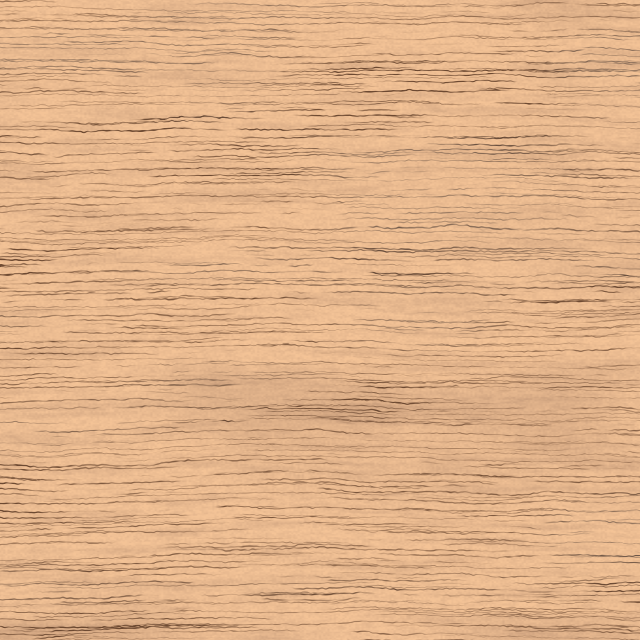
Write a WebGL 1 fragment shader that draws this texture.

```glsl
precision highp float;

uniform vec2 u_resolution;

const vec3 LIGHT_WOOD = vec3(0.955, 0.765, 0.590);
const vec3 SHADE_WOOD = vec3(0.750, 0.585, 0.460);
const vec3 PORE_BROWN = vec3(0.400, 0.265, 0.175);
const vec3 PORE_GREY = vec3(0.390, 0.310, 0.260);

float hash(vec2 p) {
  vec3 q = fract(vec3(p.xyx) * 0.1031);
  q += dot(q, q.yzx + 33.33);
  return fract((q.x + q.y) * q.z);
}

float noise(vec2 p) {
  vec2 cell = floor(p);
  vec2 f = fract(p);
  f = f * f * (3.0 - 2.0 * f);
  float low = mix(hash(cell), hash(cell + vec2(1.0, 0.0)), f.x);
  float high = mix(hash(cell + vec2(0.0, 1.0)), hash(cell + 1.0), f.x);
  return mix(low, high, f.y);
}

float fbm(vec2 p) {
  float sum = 0.0;
  float weight = 0.533;
  for (int i = 0; i < 4; i++) {
    sum += weight * noise(p);
    p = p * 2.03 + 17.7;
    weight *= 0.5;
  }
  return sum;
}

// Bend the grain gently, with a finer ripple on top
vec2 bendGrain(vec2 p) {
  p.y += 0.014 * (noise(p * vec2(2.5, 4.0) + 5.0) - 0.5);
  p.y += 0.006 * (noise(p * vec2(14.0, 24.0) + 31.0) - 0.5);
  return p;
}

// One thin broken pore line per row, with ragged edges and abrupt ends
float poreLines(vec2 p, float rows, float seed, float pixel) {
  float y = p.y * rows;
  float row = floor(y) + seed;
  float rnd = hash(vec2(row, seed + 3.0));
  float x = p.x + rnd * 9.0;

  float wander = 0.24 * (noise(vec2(x * 14.0, row)) - 0.5);
  float jitter = 0.0018 * (noise(vec2(x * 60.0, row + 40.0)) - 0.5);
  jitter += 0.0016 * (noise(vec2(x * 170.0, row + 60.0)) - 0.5);
  float center = 0.5 + 0.35 * (rnd - 0.5) + wander;
  float dist = abs((fract(y) - center) / rows + jitter);

  float length = noise(vec2(x * 6.0, row + 80.0));
  length += 0.35 * (noise(vec2(x * 32.0, row + 160.0)) - 0.5);
  float presence = smoothstep(0.40, 0.66, length);
  float breaks = mix(0.40, 1.0, noise(vec2(x * 110.0, row + 120.0)));
  float depth = hash(vec2(row, seed + 9.0));
  float strength = presence * breaks * mix(0.38, 1.0, depth);

  float halfWidth = mix(0.0003, 0.0010, depth * breaks);
  float blur = 0.75 * pixel;
  float line = 1.0 - smoothstep(max(halfWidth - blur, 0.0), halfWidth + blur, dist);
  return line * strength;
}

void main() {
  vec2 p = gl_FragCoord.xy / u_resolution.y;
  float pixel = 1.0 / u_resolution.y;
  vec2 grain = bendGrain(p);

  // Broad faint stains, soft streaks and a crisp fibrous speckle
  float stain = smoothstep(0.46, 0.82, fbm(grain * vec2(2.2, 8.0) + 12.0));
  float streak = smoothstep(0.45, 0.85, fbm(grain * vec2(7.0, 85.0) + 50.0));
  float speckle = noise(p * vec2(300.0, 420.0)) - 0.5;
  float fibre = noise(grain * vec2(75.0, 300.0) + 90.0) - 0.5;
  float shade = 0.11 + 0.32 * stain + 0.26 * streak + 0.24 * speckle + 0.18 * fibre;
  vec3 color = mix(LIGHT_WOOD, SHADE_WOOD, clamp(shade, 0.0, 1.0));

  // Three sets of pore lines, deeper in scattered clusters
  float pores = 0.0;
  for (int i = 0; i < 3; i++) {
    float layer = float(i);
    float lines = poreLines(grain, 57.0 + 19.0 * layer, 200.0 * (layer + 1.0), pixel);
    pores = max(pores, lines);
  }
  float cluster = smoothstep(0.45, 0.85, noise(grain * vec2(5.0, 26.0) + 70.0));
  pores = clamp(pores * mix(0.85, 1.4, cluster), 0.0, 0.95);
  float greyness = smoothstep(0.45, 0.85, noise(grain * vec2(3.0, 12.0) + 25.0));
  color = mix(color, mix(PORE_BROWN, PORE_GREY, greyness), pores);

  gl_FragColor = vec4(color, 1.0);
}
```
